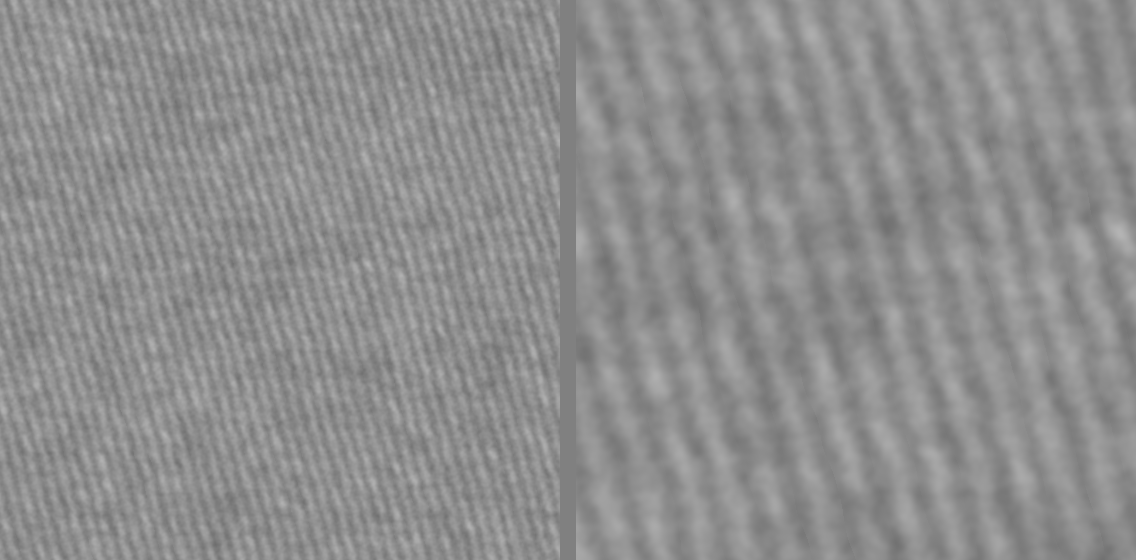
Left, the full canvas; right, a detail of the centre.
Reproduce this texture procedurally as a Shadertoy shader.

```glsl
// Grey twill cloth: fine, steep diagonal ridges falling to the right.
// Each ridge is a cosine profile broken into stitches of random brightness;
// gradient noise adds uneven yarn, weft streaks, broad mottling and fine fibre.

const float RIDGES = 40.0;     // ridges across the canvas
const float STITCHES = 26.0;   // stitches down the canvas
const float LEAN = 0.28;       // sideways shift of a ridge per unit of height
const float STAGGER = 0.25;    // drop of the stitch rows per unit of width
const vec3 CLOTH = vec3(0.559);
const float TAU = 6.2831853;

float hash(vec2 p) {
    vec3 q = fract(p.xyx * vec3(0.1031, 0.1030, 0.0973));
    q += dot(q, q.yzx + 33.33);
    return fract((q.x + q.y) * q.z);
}

// Dot product of a random unit gradient with the offset from its corner.
float corner(vec2 cell, vec2 offset) {
    float angle = TAU * hash(cell + 57.0);
    return dot(vec2(cos(angle), sin(angle)), offset);
}

// Gradient noise, roughly -0.7 to 0.7.
float noise(vec2 p) {
    vec2 i = floor(p);
    vec2 f = p - i;
    vec2 w = f * f * f * (f * (f * 6.0 - 15.0) + 10.0);
    vec2 e = vec2(1.0, 0.0);
    float low = mix(corner(i, f), corner(i + e, f - e), w.x);
    float high = mix(corner(i + e.yx, f - e.yx), corner(i + 1.0, f - 1.0), w.x);
    return mix(low, high, w.y);
}

// Cosine bump: 1 at whole numbers, 0 halfway between.
float bump(float t) {
    return 0.5 + 0.5 * cos(TAU * t);
}

// Weave coordinates: x counts ridges, y counts stitches along them.
vec2 weaveCoords(vec2 p) {
    float waver = 0.2 * noise(p * 6.0) + 0.14 * noise(p * vec2(30.0, 40.0) + 11.0);
    float ridge = RIDGES * (p.x + LEAN * p.y) - 0.2 + waver;
    float stitch = STITCHES * (p.y + STAGGER * p.x);
    stitch += 0.4 * hash(vec2(floor(ridge + 0.5), 7.0));
    return vec2(ridge, stitch);
}

// Raised ridges with a highlight of random strength on every stitch.
float weave(vec2 w) {
    float ridge = bump(w.x);
    float level = hash(floor(w + 0.5) + 100.0);
    float highlight = ridge * bump(w.y) * (level - 0.3);
    return 0.084 * (ridge - 0.5) + 0.09 * (highlight - 0.05);
}

// Uneven yarn and tone, from broad patches to fine fibre.
float wear(vec2 p, vec2 w) {
    float patches = 0.032 * noise(p * 5.0 + 3.0) + 0.042 * noise(p * vec2(13.0, 19.0) + 20.0);
    float weft = 0.042 * noise(p * vec2(14.0, 56.0) + 40.0);
    float yarn = 0.045 * noise(w * vec2(1.0, 1.6) + 60.0);
    float fibre = 0.046 * noise(p * 95.0 + 80.0) + 0.026 * noise(p * 165.0 + 9.0);
    return patches + weft + yarn + fibre;
}

void mainImage(out vec4 fragColor, in vec2 fragCoord) {
    vec2 p = fragCoord / iResolution.xy;
    vec2 w = weaveCoords(p);
    fragColor = vec4(CLOTH + weave(w) + wear(p, w), 1.0);
}
```
